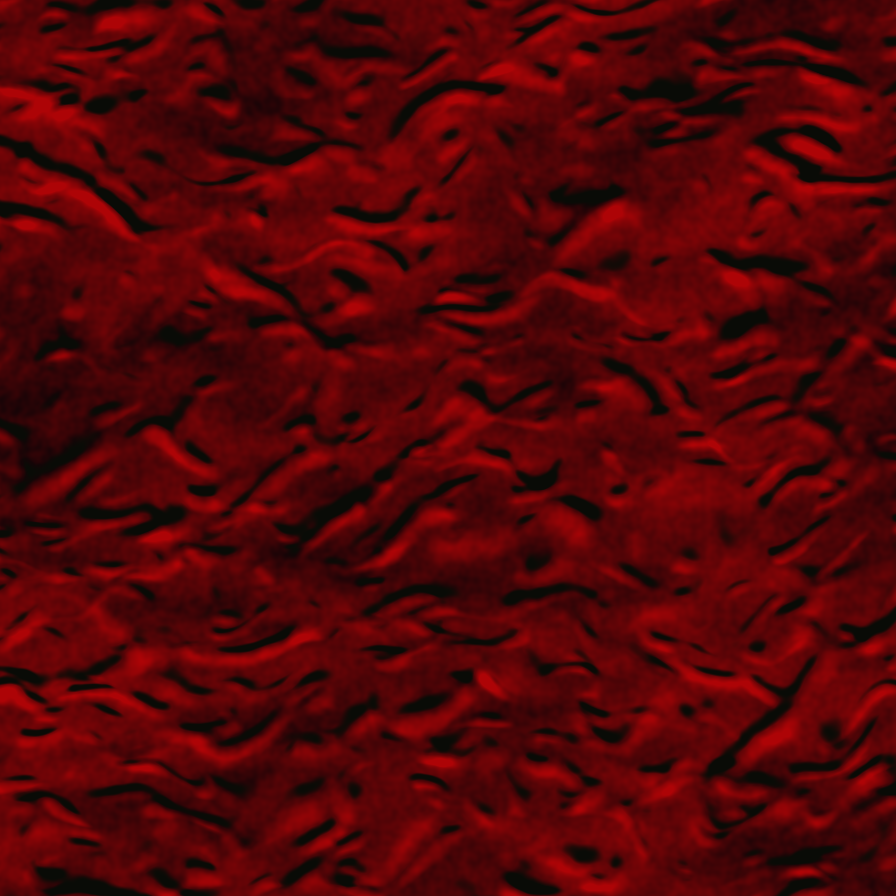
Give the GLSL for this texture, as a WebGL 2 fragment shader.

```glsl
#version 300 es
precision highp float;

uniform vec2 u_resolution;
out vec4 fragColor;

// Colours
const vec3 SHADOW_COLOR = vec3(0.035, 0.045, 0.022);
const vec2 GREEN_BLUE = vec2(0.016, 0.022);
const float BASE_RED = 0.315;
const float MAX_RED = 0.68;

// Creases
const int CREASE_LAYERS = 3;
const vec2 CREASE_FREQ = vec2(5.2, 9.0);
const float LAYER_SCALE = 1.5;
const float CREASE_WIDTH = 0.0122;
const float WIDTH_FALLOFF = 0.86;
const float STRENGTH_FALLOFF = 0.92;
const float LIT_SPREAD = 1.45;
const vec2 BREAK_FREQ = vec2(8.5, 10.0);
const vec2 BREAK_RANGE = vec2(-0.06, 0.26);
const float TILT = 0.06;

// Lighting
const vec2 SHADOW_RANGE = vec2(0.05, 0.40);
const float LIGHT_GAIN = 0.60;
const float SHADE_GAIN = 0.30;

// Surface tone
const vec2 TONE_FREQ = vec2(4.0, 5.5);
const float TONE_AMOUNT = 0.25;
const vec2 RIPPLE_FREQ = vec2(12.0, 20.0);
const float RIPPLE_AMOUNT = 0.055;
const float ROUGH_FREQ = 55.0;
const float ROUGH_AMOUNT = 0.15;
const float GRAIN_FREQ = 110.0;
const float GRAIN_AMOUNT = 0.10;

vec2 hashGradient(vec2 cell) {
    vec3 q = fract(cell.xyx * vec3(0.1031, 0.1030, 0.0973));
    q += dot(q, q.yzx + 33.33);
    float angle = 6.28319 * fract((q.x + q.y) * q.z);
    return vec2(cos(angle), sin(angle));
}

// Gradient noise: value in x, analytic derivative in yz
vec3 gradientNoise(vec2 p) {
    vec2 cell = floor(p);
    vec2 f = p - cell;
    vec2 u = f * f * f * (f * (f * 6.0 - 15.0) + 10.0);
    vec2 du = 30.0 * f * f * (f * (f - 2.0) + 1.0);
    vec2 e = vec2(1.0, 0.0);
    vec2 ga = hashGradient(cell);
    vec2 gb = hashGradient(cell + e.xy);
    vec2 gc = hashGradient(cell + e.yx);
    vec2 gd = hashGradient(cell + e.xx);
    float a = dot(ga, f);
    float b = dot(gb, f - e.xy);
    float c = dot(gc, f - e.yx);
    float d = dot(gd, f - e.xx);
    float k = a - b - c + d;
    float value = a + u.x * (b - a) + u.y * (c - a) + u.x * u.y * k;
    vec2 slope = ga + u.x * (gb - ga) + u.y * (gc - ga)
               + u.x * u.y * (ga - gb - gc + gd)
               + du * (u.yx * k + vec2(b, c) - a);
    return vec3(value, slope);
}

// Vertical slope of a groove along the zero line of the noise
float creaseSlope(vec2 p, vec2 freq, float width) {
    vec3 n = gradientNoise(p * freq);
    vec2 grad = n.yz * freq;
    float steepness = max(length(grad), 0.6 * freq.y);
    float t = n.x / (steepness * width);
    t /= t * grad.y < 0.0 ? LIT_SPREAD : 1.0;
    return t * exp(-t * t) * grad.y / steepness;
}

// Broken creases summed over several scales
float wrinkles(vec2 p) {
    float slope = 0.0;
    float scale = 1.0;
    float width = CREASE_WIDTH;
    float strength = 1.2;
    for (int i = 0; i < CREASE_LAYERS; i++) {
        vec2 q = p + vec2(3.71, 7.37) * float(i + 1);
        float gap = gradientNoise(q.yx * BREAK_FREQ.yx * scale + 19.3).x;
        float presence = smoothstep(BREAK_RANGE.x, BREAK_RANGE.y, gap);
        slope += strength * presence * creaseSlope(q, CREASE_FREQ * scale, width);
        scale *= LAYER_SCALE;
        width *= WIDTH_FALLOFF;
        strength *= STRENGTH_FALLOFF;
    }
    return slope;
}

void main() {
    vec2 p = gl_FragCoord.xy / u_resolution.y;

    // Bend and kink the grain direction
    vec2 q = p - vec2(0.0, TILT * p.x);
    q.y += 0.07 * gradientNoise(p * 3.0 + 5.2).x;
    q += vec2(0.015, 0.026) * gradientNoise(p * 11.0 + 41.7).x;

    // Surface variation
    float grain = gradientNoise(p * GRAIN_FREQ + 0.37).x;
    float rough = gradientNoise(p * ROUGH_FREQ + 63.1).x;
    float tone = gradientNoise(q * TONE_FREQ + 11.4).x;
    float ripple = gradientNoise(q * RIPPLE_FREQ + 27.8).z;
    float slope = wrinkles(q) + ROUGH_AMOUNT * rough + 0.06 * grain;

    // Light from above: lower walls glow, upper walls fall into shadow
    float red = BASE_RED + TONE_AMOUNT * tone - RIPPLE_AMOUNT * ripple
              + GRAIN_AMOUNT * grain;
    red += LIGHT_GAIN * max(-slope, 0.0) - SHADE_GAIN * max(slope, 0.0);
    float shadow = smoothstep(SHADOW_RANGE.x, SHADOW_RANGE.y, slope);
    vec3 surface = vec3(clamp(red, 0.08, MAX_RED), GREEN_BLUE);
    fragColor = vec4(mix(surface, SHADOW_COLOR, shadow), 1.0);
}
```
